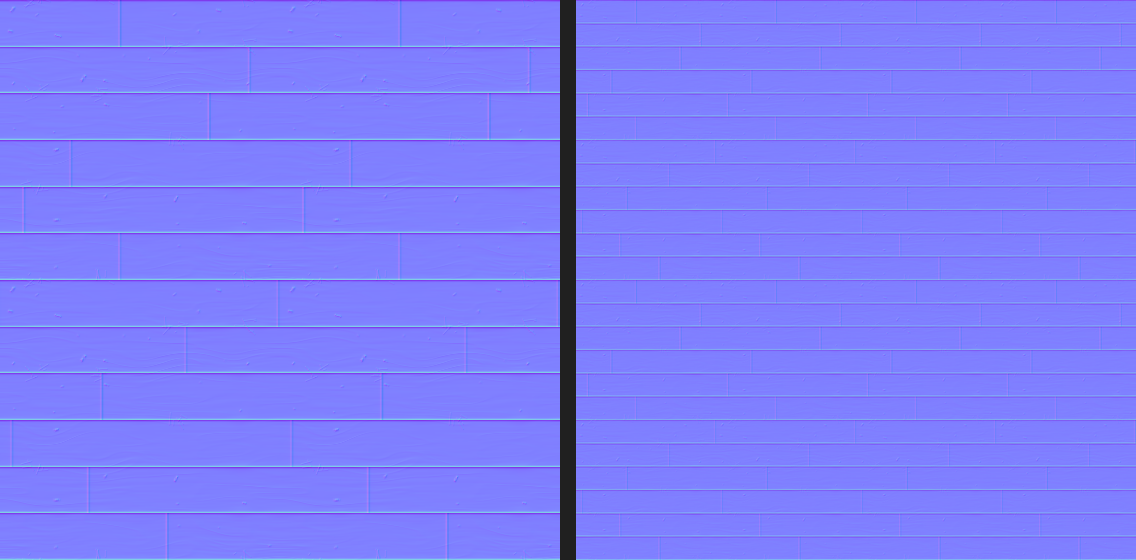
Left, the tile; right, the same tile 2 across and 2 down.
Reproduce this texture map procedurally as a WebGL 1 fragment shader.

```glsl
precision highp float;
// Tangent-space normal map of wooden floor boards: 12 courses, two boards each.
// Bevelled board edges are laid as filtered bands; grain, nicks and scratches
// come from a height field that wraps twice across the canvas each way.

uniform vec2 u_resolution;

#define COURSES 12.0          // board rows down the canvas
#define BOARDS 2.0            // boards in each row
#define LINE_WIDTH 0.0024     // width of the course edge lines
#define JOINT_WIDTH 0.0030    // width of each side of an end joint
#define DARK_SLOPE 0.38       // tilt of the upper board edge
#define LIGHT_SLOPE 0.45      // tilt of the lower board edge
#define JOINT_SLOPE 0.20      // tilt of the board ends
#define GRAIN_HEIGHT 0.00012
#define NICK_DEPTH 0.0006
#define NICK_CHANCE 0.24
#define SCRATCH_DEPTH 0.00018
#define SCRATCH_CHANCE 0.40

vec2 hash2(vec2 p) {
  vec3 a = fract(p.xyx * vec3(0.1031, 0.1030, 0.0973));
  a += dot(a, a.yzx + 33.33);
  return fract((a.xx + a.yz) * a.zy);
}

// Value noise that repeats after a whole number of cells
float wrapNoise(vec2 p, vec2 period) {
  vec2 i = floor(p), f = fract(p);
  f = f * f * (3.0 - 2.0 * f);
  vec2 lo = mod(i, period), hi = mod(i + 1.0, period);
  float bottom = mix(hash2(lo).x, hash2(vec2(hi.x, lo.y)).x, f.x);
  float top = mix(hash2(vec2(lo.x, hi.y)).x, hash2(hi).x, f.x);
  return mix(bottom, top, f.y);
}

// Soft rounded stroke centred on the origin
float stroke(vec2 p, float angle, float halfLength, float width) {
  float c = cos(angle), s = sin(angle);
  p = vec2(c * p.x + s * p.y, c * p.y - s * p.x);
  p.x = max(abs(p.x) - halfLength, 0.0);
  return exp(-dot(p, p) / (width * width));
}

// Stretched fibres with thin wavy grooves between them
float grain(vec2 q) {
  float warp = wrapNoise(q * vec2(6.0, 14.0), vec2(6.0, 14.0)) * 2.0;
  float coarse = wrapNoise(q * vec2(6.0, 72.0) + vec2(0.0, warp), vec2(6.0, 72.0));
  float fine = wrapNoise(q * vec2(14.0, 138.0) + vec2(0.0, warp), vec2(14.0, 138.0));
  float rings = wrapNoise(q * vec2(5.0, 36.0) + vec2(0.0, warp), vec2(5.0, 36.0)) - 0.5;
  float groove = exp(-rings * rings / 0.006);
  float strength = 0.45 + wrapNoise(q * vec2(4.0, 12.0) + 0.5, vec2(4.0, 12.0));
  return (coarse + 0.65 * fine - 0.6 * groove) * strength;
}

// At most one small ragged dent in each cell
float nicks(vec2 q) {
  vec2 g = q * 12.0, cell = mod(floor(g), 12.0);
  vec2 a = hash2(cell + 17.0), b = hash2(cell + 61.0);
  vec2 p = (fract(g) - 0.5) / 24.0 - (a - 0.5) * 0.016;
  float dent = stroke(p, b.x * 1.6 - 0.4, 0.0045 * b.y * b.y, 0.0014 + 0.0012 * a.y);
  dent *= 0.3 + 1.2 * wrapNoise(q * 180.0, vec2(180.0));
  return dent * (0.25 + 0.75 * b.y) * step(hash2(cell + 103.0).x, NICK_CHANCE);
}

// Bundles of crossing scratches around the course edges
float scratches(vec2 q) {
  vec2 g = q * vec2(4.0, 6.0) + vec2(0.0, 0.5);
  vec2 cell = mod(floor(g), vec2(4.0, 6.0));
  vec2 p = (fract(g) - 0.5) / vec2(8.0, 12.0);
  float sum = 0.0;
  for (int i = 0; i < 7; i++) {
    vec2 seed = cell + 11.0 * float(i);
    vec2 a = hash2(seed + 7.0), b = hash2(seed + 41.0);
    sum += stroke(p - (a - 0.5) * vec2(0.036, 0.024), b.x * 3.14, 0.011 * b.y, 0.0012);
  }
  return sum * step(hash2(cell + 211.0).y, SCRATCH_CHANCE);
}

float woodHeight(vec2 uv) {
  vec2 q = uv * 2.0;
  return GRAIN_HEIGHT * grain(q) - NICK_DEPTH * nicks(q) - SCRATCH_DEPTH * scratches(q);
}

// End joint of each course, counted from the top, as a share of a board
float jointOffset(float course) {
  vec4 group = course < 4.0 ? vec4(0.428, 0.891, 0.747, 0.253)
             : course < 8.0 ? vec4(0.085, 0.428, 0.993, 0.664)
                            : vec4(0.363, 0.042, 0.316, 0.597);
  float k = course - 4.0 * floor((course + 0.5) / 4.0);
  return dot(group, vec4(equal(vec4(k), vec4(0.0, 1.0, 2.0, 3.0))));
}

// Share of a pixel at s that lies between two limits
float coverage(float s, float from, float to, float pixel) {
  return clamp((min(s + 0.5 * pixel, to) - max(s - 0.5 * pixel, from)) / pixel, 0.0, 1.0);
}

void main() {
  vec2 uv = gl_FragCoord.xy / u_resolution, pixel = 1.0 / u_resolution;

  // Slope of the wood surface
  vec2 e = vec2(0.0007, 0.0);
  float dx = woodHeight(uv + e.xy) - woodHeight(uv - e.xy);
  float dy = woodHeight(uv + e.yx) - woodHeight(uv - e.yx);
  vec2 tilt = vec2(-dx, dy) / (2.0 * e.x);

  // Course edges, kept crisp on the pixel grid: light above, dark below, soft tails
  float edge = floor(uv.y * COURSES + 0.5);
  float s = uv.y - floor(edge / COURSES / pixel.y + 0.5) * pixel.y;
  float wear = wrapNoise(vec2(uv.x * 28.0, mod(edge, 6.0) + 0.5), vec2(14.0, 6.0));
  float tail = exp(-abs(s) / mix(0.0012, 0.0052, wear * wear));
  tilt.y += LIGHT_SLOPE * coverage(s, 0.0, LINE_WIDTH, pixel.y);
  tilt.y -= DARK_SLOPE * coverage(s, -LINE_WIDTH, 0.0, pixel.y);
  tilt.y += sign(s) * (0.17 * tail + 0.03 * exp(-abs(s) / 0.012));

  // End joints: each board rounds off towards the gap
  float course = floor(COURSES - uv.y * COURSES);
  float j = (fract(uv.x * BOARDS - jointOffset(course) + 0.5) - 0.5) / BOARDS;
  vec2 amount = JOINT_SLOPE * (0.7 + 0.6 * hash2(vec2(course, 5.0)));
  tilt.x += amount.x * coverage(j, -JOINT_WIDTH, 0.0, pixel.x);
  tilt.x -= amount.y * coverage(j, 0.0, JOINT_WIDTH, pixel.x);
  tilt.x -= 0.07 * clamp(j / pixel.x, -1.0, 1.0) * exp(-abs(j) / 0.003);

  tilt = clamp(tilt, -0.65, 0.65);
  vec3 normal = vec3(tilt, sqrt(1.0 - dot(tilt, tilt)));
  gl_FragColor = vec4(normal * 0.5 + 0.5, 1.0);
}
```
